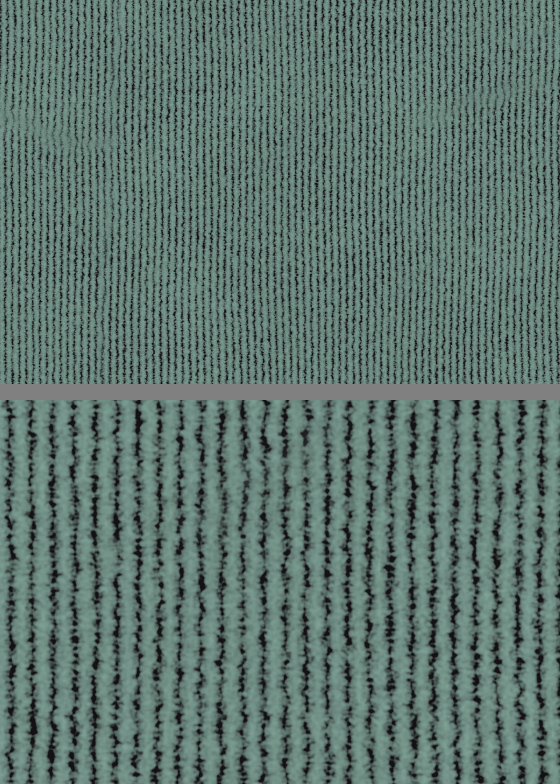
Top: the whole. Bottom: its middle third, enlarged.
A Shadertoy shader for this texture:

```glsl
// Sage green corduroy: 79 fuzzy vertical ribs split by thin dark grooves.
// Fine gradient noise frays the straight grooves; soft creases and diagonal
// rubs fill them with flattened pile. Units: canvas width = 1.

vec2 hashGradient(vec2 cell) {
    vec3 h = fract(cell.xyx * vec3(0.1031, 0.1030, 0.0973));
    h += dot(h, h.yzx + 33.33);
    float angle = 6.2832 * fract((h.x + h.y) * h.z);
    return vec2(cos(angle), sin(angle));
}

float gradientNoise(vec2 p) {
    vec2 i = floor(p), f = p - i;
    vec2 w = f * f * f * (f * (f * 6.0 - 15.0) + 10.0);
    vec2 e = vec2(1.0, 0.0);
    float low = mix(dot(hashGradient(i), f),
                    dot(hashGradient(i + e.xy), f - e.xy), w.x);
    float high = mix(dot(hashGradient(i + e.yx), f - e.yx),
                     dot(hashGradient(i + e.xx), f - e.xx), w.x);
    return 1.4 * mix(low, high, w.y);
}

// Soft stroke around a segment: 1 on the line, fading over the given width
float stroke(vec2 p, vec2 a, vec2 b, float width) {
    vec2 ab = b - a;
    float d = length(p - a - ab * clamp(dot(p - a, ab) / dot(ab, ab), 0.0, 1.0));
    return exp(-d * d / (width * width));
}

// Amount of flattened pile: two fold creases, a vertical crease, diagonal rubs
float wornPile(vec2 p) {
    vec2 q = p + 0.012 * vec2(gradientNoise(p * 22.0), gradientNoise(p * 22.0 + 40.0));
    float fold = 0.85 * stroke(q, vec2(-0.02, 0.50), vec2(0.12, 0.425), 0.020);
    fold = max(fold, 0.85 * stroke(q, vec2(0.12, 0.425), vec2(0.20, 0.43), 0.012));
    fold = max(fold, 0.75 * stroke(q, vec2(0.76, 0.475), vec2(0.91, 0.525), 0.016));
    fold = max(fold, 0.4 * stroke(q, vec2(0.91, 0.525), vec2(1.02, 0.54), 0.012));
    fold = max(fold, 0.55 * stroke(q, vec2(0.212, 0.70), vec2(0.175, -0.01), 0.007));
    float rub = 0.0;
    for (int i = 0; i < 6; i++) {
        float row = float(i / 2), column = float(i % 2);
        vec2 center = vec2(0.27 + 0.475 * column + 0.22 * min(row, 1.0), 0.19 + 0.22 * row);
        rub = max(rub, stroke(q, center - vec2(0.04, 0.028), center + vec2(0.04, 0.028), 0.009));
    }
    return max(fold, 0.45 * rub * (0.8 + 0.8 * gradientNoise(p * 45.0)));
}

vec3 corduroy(vec2 p) {
    float worn = clamp(wornPile(p), 0.0, 1.0);

    // Ribs stay nearly straight and buckle only where the cloth is creased
    float x = p.x * 79.0 + 0.18 + 0.45 * gradientNoise(p * vec2(3.0, 4.0));
    x += worn * 0.7 * gradientNoise(p * vec2(35.0, 28.0) + 9.0);

    // Small tufts nudge and pinch each groove; loose fibres fray its edges
    float groove = floor(x + 0.5);
    float wander = 0.15 * gradientNoise(vec2(groove * 7.31, p.y * 125.0));
    float pinch = 0.20 * gradientNoise(vec2(groove * 3.77 + 50.0, p.y * 110.0));
    float fray = 0.34 * gradientNoise(p * vec2(230.0, 310.0));
    fray += 0.26 * gradientNoise(p * vec2(420.0, 480.0) + 31.0);
    float u = 2.0 * abs(x - groove + wander) + pinch + fray;
    u += 0.07 * gradientNoise(p * 7.0 + 20.0) + 0.025;

    // Pile brightness rises from groove floor to rib crown
    float pile = 1.0 - exp(-3.6 * max(u, 0.0));
    pile = mix(pile, 0.76 + 0.12 * pile, 0.8 * worn);

    // Fibre grain, tuft shading and faint fading
    float shade = 1.0 + 0.08 * gradientNoise(p * 330.0 + 70.0);
    shade += 0.05 * gradientNoise(p * vec2(110.0, 130.0) + 5.0);
    shade += 0.025 * gradientNoise(p * 5.0 + 13.0);
    return mix(vec3(0.080, 0.065, 0.078), vec3(0.466, 0.594, 0.552) * shade, pile);
}

void mainImage(out vec4 fragColor, in vec2 fragCoord) {
    // Four samples per pixel smooth the frayed edges
    vec3 color = vec3(0.0);
    for (int i = 0; i < 4; i++) {
        vec2 offset = vec2(float(i % 2), float(i / 2)) * 0.5 - 0.25;
        color += corduroy((fragCoord + offset) / iResolution.x);
    }
    fragColor = vec4(color / 4.0, 1.0);
}
```
